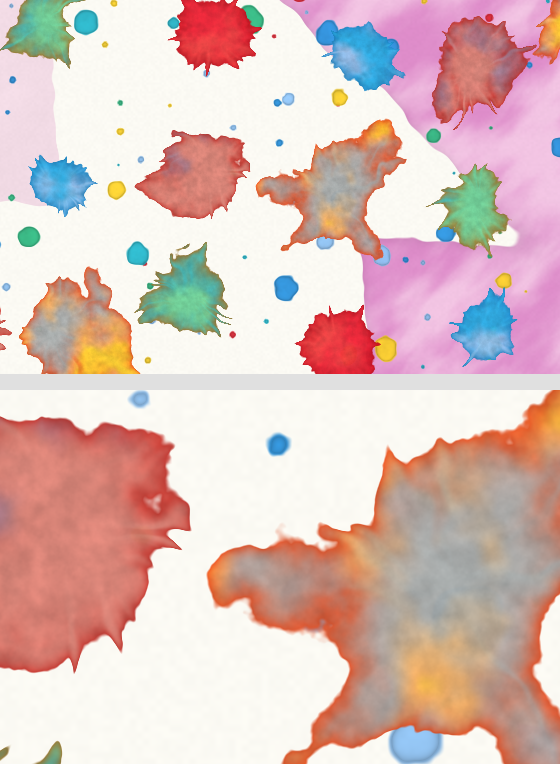
Top, the full canvas; bottom, a detail of the centre.
This texture is drawn by a WebGL 2 fragment shader. Its source:

```glsl
#version 300 es
precision highp float;
// Watercolour splatter on white paper: translucent pink washes, round drops
// and large bleeding blots. Drops and blots are scattered on jittered grids;
// noise bends their outlines, mixes their pigments and darkens their rims.

#define BLOT_CELL 0.375
#define BLOT_JITTER 0.34
#define BLOT_WARP 0.42
#define SPIKE_LENGTH 0.11
#define RIM_WIDTH 0.014
#define EDGE_SOFTNESS 0.0022
#define DROP_DENSITY 0.34
#define SPECK_DENSITY 0.24
#define GRAIN 0.09
#define PAPER vec3(0.985, 0.98, 0.955)

uniform vec2 u_resolution;
out vec4 fragColor;

// Pigments by blot kind: orange, green, red, blue, rust
const vec3 CORE[5] = vec3[5](vec3(.94, .68, .38), vec3(.42, .80, .58), vec3(.90, .13, .20),
                             vec3(.16, .66, .87), vec3(.84, .50, .45));
const vec3 BLEED[5] = vec3[5](vec3(.64, .66, .66), vec3(.24, .70, .70), vec3(.93, .25, .25),
                              vec3(.60, .75, .91), vec3(.60, .49, .57));
const vec3 RIM[5] = vec3[5](vec3(.88, .25, .07), vec3(.62, .42, .12), vec3(.74, .05, .10),
                            vec3(.10, .50, .75), vec3(.74, .15, .12));
const float RADIUS[5] = float[5](.30, .22, .25, .20, .25);
const float REACH[5] = float[5](1.0, .7, .05, .35, .95);

float hash(vec2 p) {
  return fract(sin(dot(p, vec2(127.1, 311.7))) * 43758.5453);
}

float noise(vec2 p) {
  vec2 i = floor(p), f = fract(p);
  f = f * f * (3.0 - 2.0 * f);
  return mix(mix(hash(i), hash(i + vec2(1, 0)), f.x),
             mix(hash(i + vec2(0, 1)), hash(i + vec2(1, 1)), f.x), f.y);
}

float fbm(vec2 p) {
  float sum = 0.0, amp = 0.53;
  for (int i = 0; i < 4; i++) {
    sum += amp * noise(p);
    p = mat2(1.6, 1.2, -1.2, 1.6) * p + 5.3;
    amp *= 0.5;
  }
  return sum;
}

float smoothMin(float a, float b, float k) {
  float h = max(k - abs(a - b), 0.0) / k;
  return min(a, b) - h * h * k * 0.25;
}

float coverage(float d) {
  float w = max(EDGE_SOFTNESS, 0.8 / u_resolution.y);
  return 1.0 - smoothstep(-w, w, d);
}

// Pink washes: a slanted sheet, a lower sheet and a faint left strip
vec3 paintWashes(vec3 col, vec2 p) {
  vec2 w = p + 0.14 * (vec2(fbm(p * 3.5), fbm(p * 3.5 + 8.0)) - 0.5);
  float slope = (1.83 - w.x - 1.08 * w.y) / 1.47;
  float sheet = smoothMin(slope, max(0.96 - w.x, w.y - 0.38), 0.03);
  float strip = max(w.x - 0.13, 0.46 - w.y);
  float flow = fbm(vec2(p.x + p.y, p.y - p.x) * vec2(3.0, 7.0));
  vec3 pink = mix(vec3(.95, .77, .89), vec3(.87, .55, .79), smoothstep(.3, .75, flow));
  pink *= 1.0 - 0.07 * exp(-abs(sheet) / 0.012);
  col = mix(col, vec3(.97, .88, .92) - 0.04 * flow, coverage(strip));
  return mix(col, pink, coverage(sheet));
}

vec3 dropColour(float h) {
  if (h < .26) return vec3(.16, .56, .85);
  if (h < .44) return vec3(.54, .74, .93);
  if (h < .58) return vec3(.14, .70, .78);
  if (h < .76) return vec3(.96, .80, .16);
  if (h < .90) return vec3(.85, .15, .20);
  return vec3(.18, .70, .49);
}

// Round drops with a thin darker ring
vec3 paintDrops(vec3 col, vec2 p, float cell, float density, vec2 sizes, float seed) {
  vec2 base = floor(p / cell);
  for (int k = 0; k < 9; k++) {
    vec2 id = base + vec2(k % 3, k / 3) - 1.0, s = id + seed;
    if (hash(s) > density) continue;
    vec2 v = p - cell * (id + 0.2 + 0.6 * vec2(hash(s + 2.3), hash(s + 5.1)));
    float r = mix(sizes.x, sizes.y, hash(s + 7.7));
    float d = length(v * vec2(1.0, 0.9 + 0.2 * hash(s + 3.9))) - r;
    d += 0.3 * r * (noise(v / r * 1.6 + s * 3.0) - 0.5);
    vec3 pigment = dropColour(hash(s + 9.4));
    pigment *= 1.04 - 0.22 * exp(-abs(d + 0.003) / 0.003) - 0.15 * (fbm(p * 30.0) - 0.5);
    col = mix(col, pigment, 0.94 * coverage(d));
  }
  return col;
}

// Lobed body with fine spikes, in cell units
float blotDistance(vec2 v, vec2 id, float r, float reach) {
  float d = length(v) - r;
  for (int i = 0; i < 5; i++) {
    vec2 s = id + float(i) * vec2(7.3, 3.1);
    float a = 6.2832 * hash(s);
    vec2 lobe = r * reach * (0.9 + 0.6 * hash(s + 1.7)) * vec2(cos(a), sin(a));
    d = smoothMin(d, length(v - lobe) - r * (0.22 + 0.33 * hash(s + 4.2)), 0.09);
  }
  vec2 ray = v / max(length(v), 0.001);
  return d - SPIKE_LENGTH * pow(noise(ray * 8.0 + id * 11.0), 4.0);
}

vec3 paintBlots(vec3 col, vec2 p) {
  vec2 q = p / BLOT_CELL + vec2(0.0, 0.17), base = floor(q);
  vec2 bend = vec2(fbm(q * 2.2), fbm(q * 2.2 + 9.0)) - 0.5;
  float ragged = fbm(q * 11.0) - 0.5, hue = fbm(q * 3.0 + 4.0), grain = fbm(p * 75.0) - 0.5;
  for (int k = 0; k < 9; k++) {
    vec2 id = base + vec2(k % 3, k / 3) - 1.0;
    int kind = int(mod(id.x + 3.0 * id.y, 5.0));
    vec2 v = q - id - 0.5 - BLOT_JITTER * (vec2(hash(id + 2.6), hash(id + 6.8)) - 0.5);
    v += BLOT_WARP * (0.25 + REACH[kind]) * bend;
    float d = BLOT_CELL * (blotDistance(v, id, RADIUS[kind], REACH[kind]) + 0.09 * ragged);
    vec3 pigment = mix(CORE[kind], BLEED[kind], smoothstep(.42, .66, hue));
    if (kind == 0) pigment = mix(pigment, vec3(.97, .79, .17), smoothstep(.46, .32, hue));
    float rim = exp(min(d, 0.0) / (RIM_WIDTH * (0.5 + 1.4 * hue)));
    pigment = mix(pigment, RIM[kind], 0.9 * rim) * (1.0 + 2.5 * GRAIN * grain);
    col = mix(col, pigment, 0.96 * coverage(d));
  }
  return col;
}

void main() {
  vec2 p = gl_FragCoord.xy / u_resolution.y;
  vec3 col = paintWashes(PAPER, p);
  col = paintDrops(col, p, 0.085, SPECK_DENSITY, vec2(.003, .011), 31.0);
  col = paintDrops(col, p, 0.14, DROP_DENSITY, vec2(.016, .035), 17.0);
  col = paintBlots(col, p);
  col *= 1.0 + 0.2 * GRAIN * (noise(p * 170.0) - 0.5);
  fragColor = vec4(clamp(col, 0.0, 1.0), 1.0);
}
```
